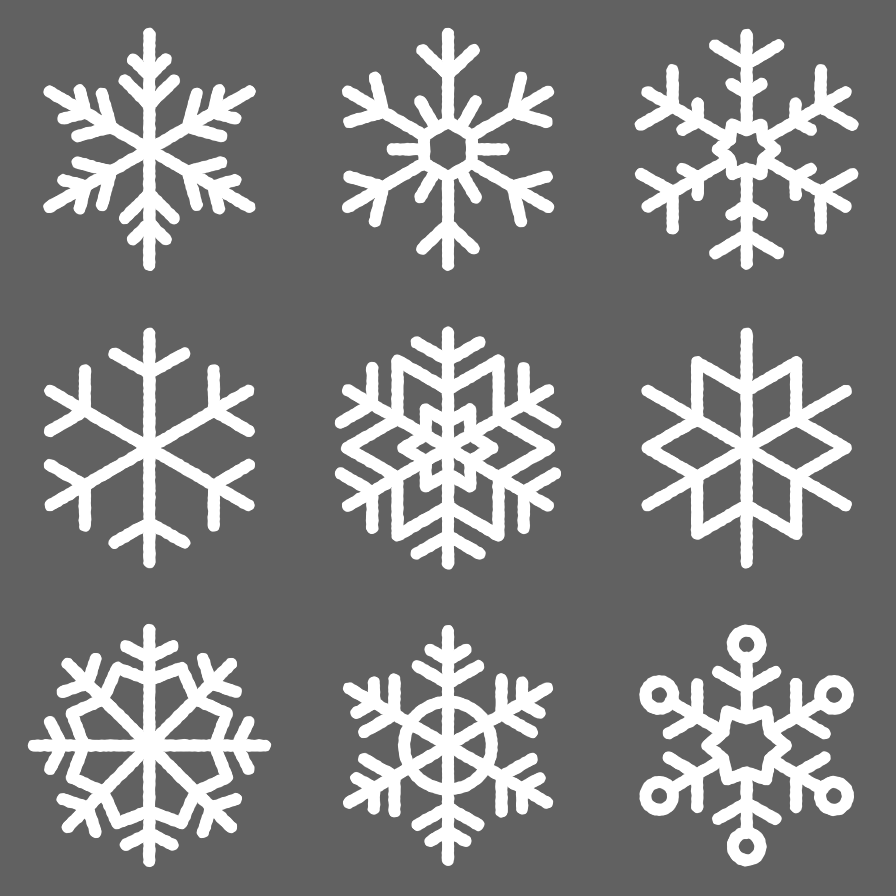
Write a Shadertoy shader that draws this pattern.

```glsl
// Nine white snowflakes in a three by three grid on flat grey.
// Each cell is folded into one mirrored half arm, where round-ended strokes
// and rings are joined as distances; gradient noise roughens the edges.

const float TAU = 6.2831853;
const float GRID = 3.0;          // flakes across and down
const float CELL = 256.0;        // design units per cell
const float STROKE = 5.2;        // half width of a line
const float ROUGHNESS = 0.7;     // edge wobble in design units
const vec3 GREY = vec3(0.38);
const vec3 WHITE = vec3(1.0);

vec2 hashGradient(vec2 p) {
    vec3 q = fract(vec3(p.xyx) * vec3(0.1031, 0.1030, 0.0973));
    q += dot(q, q.yzx + 33.33);
    float angle = TAU * fract((q.x + q.y) * q.z);
    return vec2(cos(angle), sin(angle));
}

float gradientNoise(vec2 p) {
    vec2 i = floor(p), f = p - i;
    vec2 u = f * f * f * (f * (f * 6.0 - 15.0) + 10.0);
    vec2 e = vec2(1.0, 0.0);
    float low = mix(dot(hashGradient(i), f),
                    dot(hashGradient(i + e.xy), f - e.xy), u.x);
    float high = mix(dot(hashGradient(i + e.yx), f - e.yx),
                     dot(hashGradient(i + e.xx), f - e.xx), u.x);
    return mix(low, high, u.y);
}

// Mirrors the plane into half an arm: y runs outward, x is the side offset.
vec2 foldArms(vec2 p, float arms) {
    float sector = TAU / arms;
    float angle = atan(p.x, p.y + 1e-5);
    angle = abs(mod(angle + 0.5 * sector, sector) - 0.5 * sector);
    return length(p) * vec2(sin(angle), cos(angle));
}

float segment(vec2 p, vec2 a, vec2 b) {
    vec2 pa = p - a, ba = b - a;
    return length(pa - ba * clamp(dot(pa, ba) / dot(ba, ba), 0.0, 1.0));
}

float arm(vec2 p, float start, float end) {
    return segment(p, vec2(0.0, start), vec2(0.0, end));
}

// Side twig from the arm at height root to its tip.
float twig(vec2 p, float root, vec2 tip) {
    return segment(p, vec2(0.0, root), tip);
}

// Outline through radius onArm on each arm and radius between midway.
float star(vec2 p, float arms, float onArm, float between) {
    float halfSector = 0.5 * TAU / arms;
    return twig(p, onArm, between * vec2(sin(halfSector), cos(halfSector)));
}

// Star whose points are rhombi touching the centre, for six arms.
float rhombusStar(vec2 p, float side) {
    return star(p, 6.0, side, side * sqrt(3.0));
}

float ring(vec2 p, float height, float radius) {
    return abs(length(p - vec2(0.0, height)) - radius);
}

// Distance to the centre lines of one of the nine designs.
float flakeLines(vec2 point, int design) {
    float arms = design == 6 ? 8.0 : 6.0;
    vec2 p = foldArms(point, arms);
    float d;
    if (design == 0) {           // double feather
        d = min(arm(p, 0.0, 99.0), twig(p, 63.0, vec2(14.0, 77.0)));
        d = min(d, twig(p, 38.0, vec2(21.0, 59.0)));
    } else if (design == 1) {    // hexagon with short rays
        vec2 midway = vec2(0.5, 0.5 * sqrt(3.0));
        d = min(arm(p, 23.0, 99.0), twig(p, 64.0, vec2(22.0, 85.0)));
        d = min(d, star(p, 6.0, 23.5, 20.5));
        d = min(d, segment(p, midway * 20.5, midway * 47.5));
    } else if (design == 2) {    // small star and two twigs
        d = min(arm(p, 17.0, 98.0), twig(p, 73.0, vec2(27.0, 89.0)));
        d = min(d, twig(p, 48.0, vec2(13.0, 56.0)));
        d = min(d, star(p, 6.0, 16.5, 24.5));
    } else if (design == 3) {    // plain fork
        d = min(arm(p, 0.0, 98.0), twig(p, 64.0, vec2(30.0, 81.0)));
    } else if (design == 4) {    // nested rhombus stars
        d = min(arm(p, 0.0, 99.0), twig(p, 75.0, vec2(27.0, 90.5)));
        d = min(d, min(rhombusStar(p, 50.0), rhombusStar(p, 22.0)));
    } else if (design == 5) {    // single rhombus star
        d = min(arm(p, 0.0, 98.0), rhombusStar(p, 49.0));
    } else if (design == 6) {    // eight arms with a star web
        d = min(arm(p, 0.0, 99.0), twig(p, 75.0, vec2(20.0, 85.0)));
        d = min(d, star(p, arms, 56.0, 72.0));
    } else if (design == 7) {    // wheel with two twigs
        d = min(arm(p, 0.0, 98.0), twig(p, 73.0, vec2(15.0, 82.0)));
        d = min(d, twig(p, 53.0, vec2(26.0, 68.0)));
        d = min(d, ring(p, 0.0, 37.5));
    } else {                     // ringed tips around a star
        d = min(arm(p, 23.0, 75.0), twig(p, 49.0, vec2(24.5, 63.0)));
        d = min(d, min(star(p, 6.0, 23.0, 33.5), ring(p, 86.5, 11.8)));
    }
    return d;
}

void mainImage(out vec4 fragColor, in vec2 fragCoord) {
    vec2 grid = GRID * fragCoord / iResolution.y;
    vec2 cell = mod(floor(grid), GRID);
    vec2 p = (fract(grid) - 0.5) * CELL;
    p.y -= cell.y < 0.5 ? 1.0 : 0.0;      // bottom row sits slightly high
    int design = int(cell.x + GRID * (GRID - 1.0 - cell.y) + 0.5);

    float wobble = ROUGHNESS * gradientNoise(grid * CELL / 4.0);
    float edge = flakeLines(p, design) - STROKE + wobble;
    float pixel = GRID * CELL / iResolution.y;
    float cover = 1.0 - smoothstep(-0.6 * pixel, 0.6 * pixel, edge);
    fragColor = vec4(mix(GREY, WHITE, cover), 1.0);
}
```
